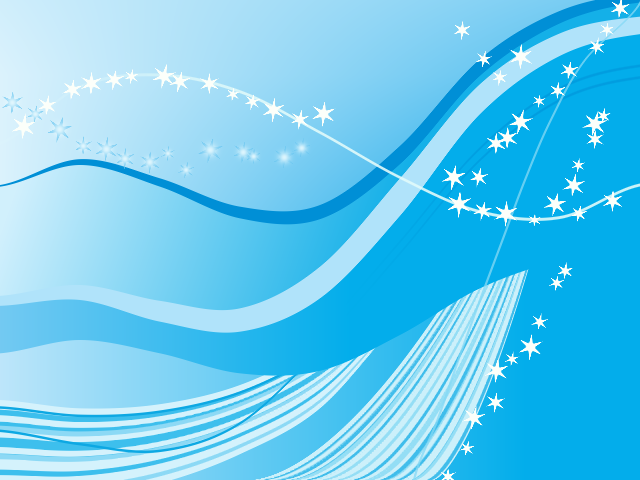
Reproduce this background procedurally as a Shadertoy shader.

```glsl
float hash(float n) { return fract(sin(n * 12.99) * 4375.85); }

// Smooth curve through nine evenly spaced knots, x from 0 to 7.68
float spline(float x, float k[9]) {
    float s = clamp(x / 0.96, 0.0, 7.999);
    int i = int(s);
    float f = fract(s);
    float a = k[max(i - 1, 0)], b = k[i], c = k[i + 1], d = k[min(i + 2, 8)];
    return b + 0.5 * f * (c - a + f * (2.0 * a - 5.0 * b + 4.0 * c - d + f * (3.0 * (b - c) + d - a)));
}

float fill(float d, float px) { return clamp(0.5 - d / px, 0.0, 1.0); }

// Uneven stripes from layered sines
float stripes(float v, float freq) {
    float s = sin(v * freq) + 0.6 * sin(v * freq * 1.83 + 1.0) + 0.15;
    return clamp(0.5 + s / max(fwidth(s), 0.001), 0.0, 1.0);
}

// Stars strewn along a bowed segment: x is the crisp shape, y the soft core
vec2 starRow(vec2 p, vec2 from, vec2 to, float sag, int count, float seed, float px) {
    vec2 light = vec2(0.0);
    for (int i = 0; i < count; i++) {
        float id = seed + float(i);
        float t = float(i) / float(count - 1);
        vec2 c = mix(from, to, t) + vec2(0.0, sag * 4.0 * t * (1.0 - t));
        c += (vec2(hash(id), hash(id + 31.7)) - 0.5) * vec2(0.16, 0.26);
        vec2 q = p - c;
        float r = length(q);
        float size = mix(0.08, 0.16, hash(id + 7.3));
        float turn = atan(q.x, q.y + 0.0001) / 6.2832 + 0.04 * hash(id + 3.1);
        float ray = abs(fract(turn * 6.0) - 0.5) * 2.0;
        float edge = size * (0.36 + 0.64 * ray * ray * ray);
        light.x = max(light.x, fill((r - edge) * 0.7, px));
        light.y = max(light.y, exp(-r * r / (size * size * 0.22)));
    }
    return light;
}

void mainImage(out vec4 fragColor, in vec2 fragCoord) {
    // Canvas is 7.68 by 5.76 units, y measured downward
    vec2 uv = fragCoord / iResolution.xy;
    vec2 p = vec2(uv.x, 1.0 - uv.y) * vec2(7.68, 5.76);
    float px = 5.76 / iResolution.y;
    vec3 pale = vec3(0.69, 0.89, 0.98), deep = vec3(0.01, 0.68, 0.92);

    // Sky
    float shade = p.x * 0.1 + p.x * p.y * 0.06 + 0.1 * max(0.9 - p.y, 0.0);
    vec3 col = mix(vec3(0.86, 0.95, 0.99), vec3(0.36, 0.76, 0.94), clamp(shade, 0.0, 1.0));

    // Dark ribbon and the slope beneath it
    float darkTop = spline(p.x, float[9](2.22, 1.91, 2.14, 2.48, 2.46, 1.75, 0.71, 0.13, -0.08));
    float darkLow = spline(p.x, float[9](2.24, 1.98, 2.24, 2.62, 2.63, 1.97, 0.91, 0.28, 0.03));
    col = mix(col, vec3(0.0, 0.56, 0.84), fill(darkTop - p.y, px));
    shade = clamp((p.x + 0.35 * (p.y - 2.8)) / 4.6, 0.0, 1.0);
    vec3 slope = mix(vec3(0.82, 0.94, 0.99), vec3(0.08, 0.69, 0.91), shade);
    col = mix(col, slope, fill(darkLow - p.y, px));

    // Pale ribbon and the deep water beneath it
    float paleTop = spline(p.x, float[9](3.55, 3.42, 3.61, 3.70, 3.20, 2.14, 1.01, 0.40, 0.20));
    float paleLow = spline(p.x, float[9](3.67, 3.60, 3.86, 3.98, 3.58, 2.59, 1.37, 0.67, 0.41));
    col = mix(col, pale, fill(paleTop - p.y, px));
    vec3 water = mix(vec3(0.45, 0.79, 0.95), deep, clamp(p.x / 4.2, 0.0, 1.0));

    // Fine darker contours in the water
    float contour = spline(p.x, float[9](5.8, 5.6, 5.4, 5.0, 4.0, 2.90, 1.78, 1.06, 0.79));
    for (int i = 0; i < 2; i++) {
        float d = abs(p.y - contour - 0.14 * float(i)) * 0.75 - 0.012;
        water = mix(water, vec3(0.0, 0.59, 0.86), 0.7 * fill(d, px) * smoothstep(4.0, 6.2, p.x));
    }
    col = mix(col, water, fill(paleLow - p.y, px));

    // Lower panel
    vec3 panel = mix(vec3(0.74, 0.90, 0.98), deep, clamp(p.x / 6.3, 0.0, 1.0));

    // Wide bundle sweeping in from the left
    float top = spline(p.x, float[9](4.80, 4.90, 4.85, 4.62, 4.15, 3.5, 2.8, 2.0, 1.2));
    float low = spline(p.x, float[9](6.00, 5.98, 5.80, 5.45, 4.90, 3.85, 3.0, 2.1, 1.3));
    float v = (p.y - top) / (low - top);
    vec3 band = mix(vec3(0.24, 0.75, 0.93), vec3(0.55, 0.85, 0.96), stripes(v + 0.3, 23.0));
    band = mix(band, vec3(0.83, 0.95, 0.99), stripes(v, 41.0));
    panel = mix(panel, band, fill(top - p.y, px) * fill(p.y - low, px));
    float vein = spline(p.x, float[9](5.17, 5.33, 5.41, 5.08, 4.20, 3.2, 2.2, 1.2, 0.2));
    float veins = min(abs(p.y - vein), abs(p.y - top - 0.09));
    panel = mix(panel, vec3(0.05, 0.66, 0.89), fill(veins - 0.015, px) * step(p.x, 4.0));

    // Steep bundle rising from the bottom edge
    float h = max((5.76 - p.y) / 2.56, 0.001);
    float left = 3.0 + 2.6 * pow(h, 0.6);
    float right = 5.2 + 1.15 * pow(h, 0.66);
    v = (p.x - left) / (right - left);
    band = mix(vec3(0.25, 0.74, 0.92), vec3(0.58, 0.87, 0.96), stripes(v + 0.2, 47.0));
    band = mix(band, vec3(0.80, 0.94, 0.98), stripes(v, 76.0));
    panel = mix(panel, band, fill(left - p.x, px) * fill(p.x - right, px));
    float shore = spline(p.x, float[9](4.24, 4.08, 4.24, 4.48, 4.45, 4.02, 3.46, 3.13, 3.02));
    col = mix(col, panel, fill(shore - p.y, px));

    // Thin trails
    float strand = spline(p.y * 4.0 / 3.0, float[9](7.70, 7.02, 6.61, 6.30, 6.03, 5.76, 5.50, 5.25, 4.97));
    col = mix(col, vec3(0.52, 0.85, 0.96), 0.75 * fill(abs(p.x - strand) - 0.014, px));
    float trail = spline(p.x, float[9](1.72, 1.04, 0.90, 1.10, 1.59, 2.13, 2.54, 2.61, 2.22));
    float trailFade = mix(0.15, 0.9, smoothstep(0.2, 3.2, p.x));
    col = mix(col, vec3(0.88, 0.98, 0.98), trailFade * fill(abs(p.y - trail) * 0.9 - 0.016, px));

    // Glowing blue stars, then white ones
    vec2 glow = starRow(p, vec2(0.12, 1.2), vec2(3.67, 1.7), 0.45, 14, 50.0, px);
    col = mix(col, vec3(0.40, 0.77, 0.94), 0.7 * glow.x);
    col = mix(col, vec3(0.94, 0.99, 1.0), 0.85 * glow.y);
    float stars = starRow(p, vec2(0.25, 1.40), vec2(3.83, 1.45), -0.45, 14, 1.0, px).x;
    stars = max(stars, starRow(p, vec2(7.5, 0.2), vec2(5.5, 2.25), 0.0, 11, 80.0, px).x);
    stars = max(stars, starRow(p, vec2(5.6, 0.35), vec2(6.28, 0.75), 0.3, 4, 110.0, px).x);
    stars = max(stars, starRow(p, vec2(7.31, 1.28), vec2(6.82, 2.15), 0.0, 5, 130.0, px).x);
    stars = max(stars, starRow(p, vec2(5.45, 2.45), vec2(7.34, 2.41), 0.15, 7, 150.0, px).x);
    stars = max(stars, starRow(p, vec2(6.75, 3.25), vec2(5.45, 5.64), 0.0, 10, 170.0, px).x);
    col = mix(col, vec3(0.99, 1.0, 0.98), stars);

    fragColor = vec4(col, 1.0);
}
```
